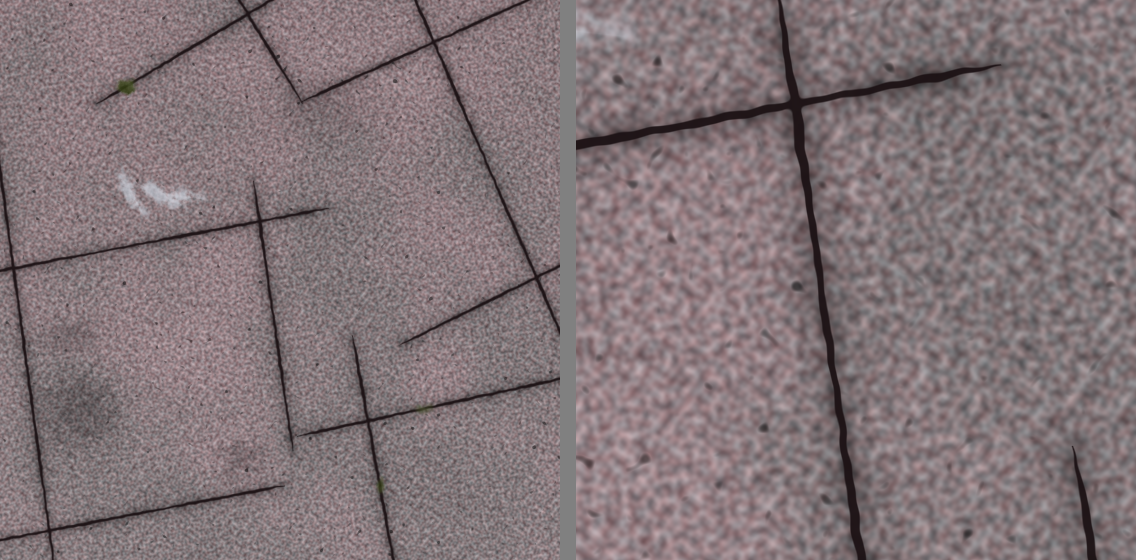
Left: the whole. Right: its middle third, enlarged.
Write a Shadertoy shader that draws this texture.

```glsl
const vec3 STONE_RED = vec3(0.555, 0.478, 0.496);
const vec3 STONE_GREY = vec3(0.525, 0.485, 0.495);
const vec3 JOINT_DARK = vec3(0.11, 0.07, 0.08);
const vec3 CHALK = vec3(0.80, 0.82, 0.86);
const vec3 MOSS = vec3(0.27, 0.31, 0.15);

// Joint lines between slabs: start.xy, end.xy
const vec4 JOINTS[11] = vec4[11](
    vec4(0.173, 0.815, 0.534, 1.029), vec4(0.402, 1.041, 0.540, 0.816),
    vec4(0.540, 0.819, 1.000, 1.026), vec4(0.720, 1.050, 1.020, 0.362),
    vec4(0.716, 0.385, 1.050, 0.550), vec4(-0.014, 0.80, 0.102, -0.05),
    vec4(-0.05, 0.507, 0.586, 0.628), vec4(0.453, 0.677, 0.523, 0.195),
    vec4(-0.05, 0.026, 0.508, 0.133), vec4(0.629, 0.401, 0.712, -0.05),
    vec4(0.531, 0.221, 1.050, 0.334));

vec2 gradient(vec2 cell) {
    vec3 h = fract(cell.xyx * vec3(0.1031, 0.1030, 0.0973));
    h += dot(h, h.yzx + 33.33);
    float angle = 6.2832 * fract((h.x + h.y) * h.z);
    return vec2(cos(angle), sin(angle));
}

// Gradient noise, about -0.7 to 0.7
float noise(vec2 p) {
    vec2 i = floor(p), f = p - i;
    vec2 w = f * f * f * (f * (f * 6.0 - 15.0) + 10.0);
    vec2 e = vec2(0.0, 1.0);
    float low = mix(dot(gradient(i), f), dot(gradient(i + e.yx), f - e.yx), w.x);
    float high = mix(dot(gradient(i + e), f - e), dot(gradient(i + 1.0), f - 1.0), w.x);
    return mix(low, high, w.y);
}

float fbm(vec2 p, int octaves) {
    float sum = 0.0, amp = 1.0;
    for (int i = 0; i < octaves; i++) {
        sum += amp * noise(p);
        p = mat2(1.6, 1.2, -1.2, 1.6) * p + 17.3;
        amp *= 0.55;
    }
    return sum;
}

float smoothMin(float a, float b, float k) {
    float h = max(k - abs(a - b), 0.0) / k;
    return min(a, b) - h * h * k * 0.25;
}

// Distance to a line that narrows towards both ends
float taperedLine(vec2 p, vec2 a, vec2 b, float halfWidth, float taper) {
    vec2 ab = b - a;
    float len = length(ab);
    float t = clamp(dot(p - a, ab) / dot(ab, ab), 0.0, 1.0);
    float fromEnd = min(t, 1.0 - t) * len;
    return length(p - a - ab * t) - halfWidth * smoothstep(-0.3 * taper, taper, fromEnd);
}

float jointDistance(vec2 p) {
    float d = 1.0;
    for (int i = 0; i < 11; i++) {
        float halfWidth = 0.0023 + 0.0013 * noise(p * 13.0 + float(i) * 7.7);
        d = smoothMin(d, taperedLine(p, JOINTS[i].xy, JOINTS[i].zw, halfWidth, 0.045), 0.004);
    }
    return d;
}

// Soft round patch, broken up by noise
float smudge(vec2 p, vec2 center, vec2 radius, float rough) {
    vec2 q = (p - center) / radius;
    return smoothstep(1.0, 0.0, length(q) + rough);
}

vec3 stone(vec2 p) {
    vec2 q = mat2(0.8, 0.6, -0.6, 0.8) * p;
    float cloud = fbm(p * 4.0 + 3.0, 4);
    vec3 color = mix(STONE_GREY, STONE_RED, smoothstep(-0.5, 0.5, cloud + 0.6 * (p.y - 0.5)));

    // Fine aggregate and its coloured grains
    float grain = 0.19 * noise(q * 190.0) + 0.14 * noise(q.yx * 113.0 + 40.0);
    float warm = noise(q * 165.0 + 91.0);
    color += grain + 0.055 * cloud + warm * vec3(0.055, -0.02, -0.025);

    // Pits gather where the surface is worn
    float pit = smoothstep(0.40, 0.62, noise(q * 88.0 + 57.0) + 0.08 * cloud);
    return color * (1.0 - 0.5 * pit);
}

void mainImage(out vec4 fragColor, in vec2 fragCoord) {
    vec2 p = fragCoord / iResolution.xy;
    float pixel = 1.0 / min(iResolution.x, iResolution.y);
    float rough = fbm(p * 38.0, 4);
    vec3 color = stone(p);

    // Worn grey stains
    float stain = smudge(p, vec2(0.14, 0.27), vec2(0.11, 0.10), 0.5 * rough)
        + 0.7 * smudge(p, vec2(0.13, 0.40), vec2(0.09, 0.05), 0.5 * rough)
        + 0.8 * smudge(p, vec2(0.43, 0.18), vec2(0.06, 0.05), 0.6 * rough)
        + 0.4 * smudge(p, vec2(0.58, 0.80), vec2(0.17, 0.09), 0.5 * rough);
    color *= 1.0 - 0.25 * min(stain, 1.0);

    // Chalk scuffs
    float scuff = taperedLine(p, vec2(0.215, 0.685), vec2(0.255, 0.620), 0.008, 0.03);
    scuff = min(scuff, taperedLine(p, vec2(0.245, 0.672), vec2(0.330, 0.632), 0.010, 0.03));
    scuff = min(scuff, taperedLine(p, vec2(0.270, 0.655), vec2(0.362, 0.645), 0.009, 0.04));
    float chalk = smoothstep(0.010, -0.008, scuff + 0.016 * rough);
    color = mix(color, CHALK + 0.15 * rough, 0.75 * chalk);

    // Joints with soiled edges
    vec2 wobble = vec2(noise(p * 70.0), noise(p * 70.0 + 31.0));
    float joint = jointDistance(p + 0.0018 * wobble);
    float soil = exp(-max(joint, 0.0) / 0.008) * (0.30 + 0.25 * rough);
    color *= 1.0 - clamp(soil, 0.0, 0.6);
    color = mix(color, JOINT_DARK, 0.95 * smoothstep(pixel, -pixel, joint));

    // Moss in the joints
    float moss = smudge(p, vec2(0.226, 0.846), vec2(0.028, 0.016), 0.5 * rough)
        + 0.5 * smudge(p, vec2(0.755, 0.270), vec2(0.024, 0.012), 0.6 * rough)
        + 0.5 * smudge(p, vec2(0.680, 0.130), vec2(0.010, 0.022), 0.6 * rough);
    color = mix(color, MOSS + 0.15 * rough, min(1.4 * moss, 0.85));
    fragColor = vec4(clamp(color, 0.0, 1.0), 1.0);
}
```
